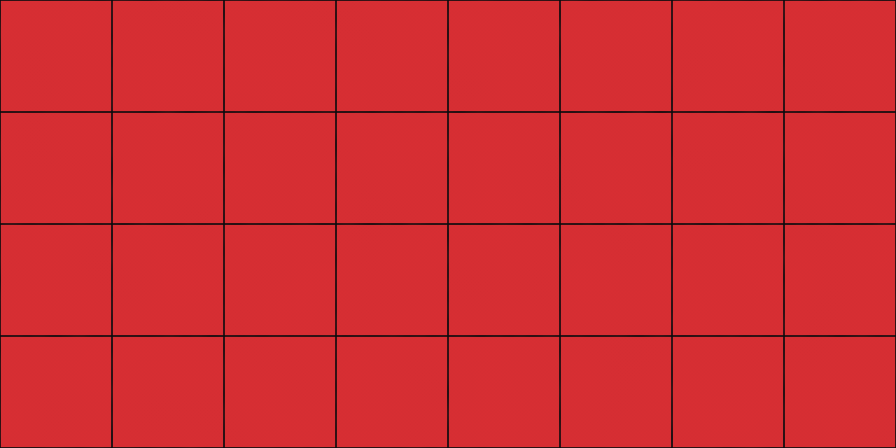
Write a Shadertoy shader that draws this pattern.

```glsl
// Red square tiles, eight across and four down, parted by thin dark joints.
// Each joint is a box-filtered line centred on a cell edge, its width varied
// slightly by gradient noise; a faint fine weave covers the tile faces.

#define ROWS 4.0
#define TILE_COLOR vec3(0.84, 0.18, 0.20)
#define JOINT_COLOR vec3(0.02, 0.04, 0.05)
#define JOINT_WIDTH 0.0142
#define JOINT_WEAR 0.15
#define WEAR_SCALE 5.0
#define WEAVE_COUNT 32.0
#define WEAVE_DEPTH 0.008
#define TONE_DEPTH 0.006

const float TAU = 6.2831853;

// Pseudo-random unit gradient at a lattice point
vec2 latticeGradient(vec2 p) {
    float h = fract(sin(dot(p, vec2(127.1, 311.7))) * 43758.5);
    return vec2(cos(TAU * h), sin(TAU * h));
}

float gradientNoise(vec2 p) {
    vec2 i = floor(p);
    vec2 f = p - i;
    vec2 u = f * f * f * (f * (f * 6.0 - 15.0) + 10.0);
    vec2 e = vec2(1.0, 0.0);
    float a = dot(latticeGradient(i), f);
    float b = dot(latticeGradient(i + e.xy), f - e.xy);
    float c = dot(latticeGradient(i + e.yx), f - e.yx);
    float d = dot(latticeGradient(i + e.xx), f - e.xx);
    return mix(mix(a, b, u.x), mix(c, d, u.x), u.y);
}

// Share of a pixel covered by a line, separately for each axis
vec2 lineCoverage(vec2 offset, float halfWidth, float pixel) {
    vec2 upper = min(offset + 0.5 * pixel, vec2(halfWidth));
    vec2 lower = max(offset - 0.5 * pixel, vec2(-halfWidth));
    return clamp((upper - lower) / pixel, 0.0, 1.0);
}

void mainImage(out vec4 fragColor, in vec2 fragCoord) {
    // One unit is one tile
    float pixel = ROWS / iResolution.y;
    vec2 p = fragCoord * pixel;
    vec2 edgeOffset = fract(p + 0.5) - 0.5;

    // Tile face: slow tonal drift and fine weave, faded when too small to show
    float tone = TONE_DEPTH * gradientNoise(p * 1.7 + 9.0);
    vec2 threads = sin(TAU * WEAVE_COUNT * p);
    float visible = 1.0 - smoothstep(0.5, 0.75, WEAVE_COUNT * pixel);
    float weave = WEAVE_DEPTH * visible * threads.x * threads.y;
    vec3 color = TILE_COLOR * (1.0 + tone + weave);

    // Joints with slight wear
    float wear = 1.0 + JOINT_WEAR * gradientNoise(p * WEAR_SCALE);
    vec2 cover = lineCoverage(edgeOffset, 0.5 * JOINT_WIDTH * wear, pixel);
    float joint = 1.0 - (1.0 - cover.x) * (1.0 - cover.y);
    color = mix(color, JOINT_COLOR, joint);

    fragColor = vec4(color, 1.0);
}
```
